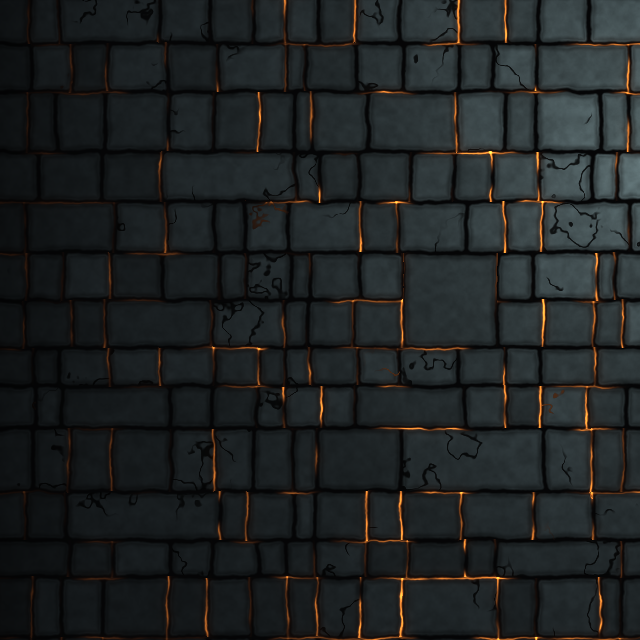
Write a WebGL 2 fragment shader that draws this texture.

```glsl
#version 300 es
precision highp float;

uniform vec2 u_resolution;
out vec4 outColor;

const vec3 JOINT = vec3(0.018, 0.020, 0.023);
const vec3 SHADED_STONE = vec3(0.055, 0.067, 0.075);
const vec3 LIT_STONE = vec3(0.37, 0.44, 0.45);
const vec3 DULL_EMBER = vec3(0.36, 0.13, 0.06);
const vec3 HOT_EMBER = vec3(1.0, 0.56, 0.19);

const int ROWS = 13;
const int COLUMNS = 17;
const float ROW_EDGES[14] = float[14](0.004, 0.098, 0.156, 0.232, 0.331, 0.397, 0.457,
    0.531, 0.605, 0.685, 0.763, 0.857, 0.932, 1.01);
const float COLUMN_EDGES[17] = float[17](-0.02, 0.05, 0.10, 0.17, 0.255, 0.335, 0.395, 0.455,
    0.49, 0.565, 0.635, 0.72, 0.78, 0.84, 0.93, 0.972, 1.03);
const vec4 LARGE_TILE = vec4(0.63, 0.457, 0.777, 0.605);

float hash(vec2 p) {
    vec3 q = fract(vec3(p.xyx) * 0.1031);
    q += dot(q, q.yzx + 33.33);
    return fract((q.x + q.y) * q.z);
}

float noise(vec2 p) {
    vec2 i = floor(p), f = fract(p);
    f = f * f * (3.0 - 2.0 * f);
    return mix(mix(hash(i), hash(i + vec2(1, 0)), f.x),
               mix(hash(i + vec2(0, 1)), hash(i + vec2(1, 1)), f.x), f.y);
}

float fbm(vec2 p) {
    float sum = 0.0, weight = 0.53;
    for (int i = 0; i < 4; i++) {
        sum += weight * noise(p);
        p = p * 2.03 + 17.0;
        weight *= 0.5;
    }
    return sum;
}

float roundedBox(vec2 p, vec2 halfSize, float radius) {
    vec2 d = abs(p) - halfSize + radius;
    return length(max(d, 0.0)) + min(max(d.x, d.y), 0.0) - radius;
}

// Bounds of the tile around p as left, bottom, right, top
vec4 tileBounds(vec2 p) {
    int row = 0;
    for (int i = 1; i < ROWS; i++) row += int(step(ROW_EDGES[i], p.y));
    vec4 b = vec4(-0.06, ROW_EDGES[row], 1.06, ROW_EDGES[row + 1]);
    if (p.y < ROW_EDGES[0]) b.yw = vec2(-0.08, ROW_EDGES[0]);
    bool beside = p.y > LARGE_TILE.y && p.y < LARGE_TILE.w;
    if (beside && p.x > LARGE_TILE.x && p.x < LARGE_TILE.z) return LARGE_TILE;
    for (int i = 0; i < COLUMNS; i++) {
        vec2 id = vec2(i, row);
        float edge = COLUMN_EDGES[i] + 0.026 * (hash(id + 3.7) - 0.5);
        bool covered = beside && edge > LARGE_TILE.x - 0.025 && edge < LARGE_TILE.z + 0.025;
        if (covered || hash(id + 51.3) < 0.11) continue;
        if (edge <= p.x) b.x = max(b.x, edge);
        else b.z = min(b.z, edge);
    }
    if (beside && p.x <= LARGE_TILE.x) b.z = min(b.z, LARGE_TILE.x);
    if (beside && p.x >= LARGE_TILE.z) b.x = max(b.x, LARGE_TILE.z);
    return b;
}

// Signed offset from the nearer of two edges, negative before the edge
float edgeOffset(float x, float low, float high) {
    return x - low < high - x ? x - low : x - high;
}

// Thin bright line with a soft halo
float emberLine(float offset, float width) {
    float core = (offset + 0.0017) / width;
    return exp(-core * core) + 0.20 * exp(-abs(offset) / 0.006);
}

vec3 stone(vec2 p, float d, float seed, float light) {
    vec3 color = mix(SHADED_STONE, LIT_STONE, light) * mix(0.85, 1.12, seed);
    color *= 0.84 + 0.32 * fbm(p * 75.0);
    color *= 1.0 - 0.45 * smoothstep(-0.011, 0.0, d);
    float rim = (d + 0.0025) / 0.0014;
    return color * (1.0 + 0.45 * exp(-rim * rim) * noise(p * 45.0));
}

float crackLine(vec2 p, float seed) {
    float vein = abs(fbm(p * 17.0 + seed * 91.0) - 0.5);
    float patchMask = smoothstep(0.52, 0.62, noise(p * 13.0 + seed * 37.0));
    return (1.0 - smoothstep(0.004, 0.024, vein)) * patchMask * step(0.52, seed);
}

void main() {
    vec2 uv = gl_FragCoord.xy / u_resolution;
    float pixel = 1.0 / min(u_resolution.x, u_resolution.y);

    // Worn, slightly wandering edges
    vec2 wander = vec2(fbm(uv * 34.0), fbm(uv * 34.0 + 60.0)) - 0.5;
    vec2 p = uv + 0.008 * wander;
    vec4 b = tileBounds(p);
    float seed = hash(b.xy * 517.0 + 8.0);
    float d = roundedBox(p - 0.5 * (b.xy + b.zw), 0.5 * (b.zw - b.xy) - 0.0027, 0.006);

    // Cool light from the upper right
    float light = exp(-2.4 * length((uv - vec2(1.02, 0.78)) * vec2(1.0, 0.9)));
    vec3 face = stone(p, d, seed, light);
    float crack = crackLine(p, seed);
    face *= 1.0 - 0.8 * crack;
    vec3 color = mix(JOINT, face, 1.0 - smoothstep(-pixel, pixel, d));

    // Embers vary per vertical joint and along horizontal joints
    vec2 offset = vec2(edgeOffset(p.x, b.x, b.z), edgeOffset(p.y, b.y, b.w));
    vec2 nearEdge = p - offset;
    float reach = mix(0.3, 1.0, smoothstep(0.02, 0.65, uv.x));
    float upright = smoothstep(0.25, 0.8, hash(vec2(nearEdge.x * 613.0, floor(b.y * 90.0))));
    upright *= smoothstep(0.12, 0.62, noise(uv * vec2(12.0, 25.0)));
    float level = smoothstep(0.5, 0.82, noise(vec2(uv.x * 13.0, nearEdge.y * 171.0)));
    float heat = upright * emberLine(offset.x, 0.0019) + 0.75 * level * emberLine(offset.y, 0.0017);
    heat += 0.4 * crack * step(0.93, seed);
    heat *= reach * (0.55 + 0.8 * noise(uv * 55.0));
    color += mix(DULL_EMBER, HOT_EMBER, clamp(heat, 0.0, 1.0)) * heat;

    color *= smoothstep(-0.3, 0.2, uv.x);
    outColor = vec4(clamp(color, 0.0, 1.0), 1.0);
}
```
